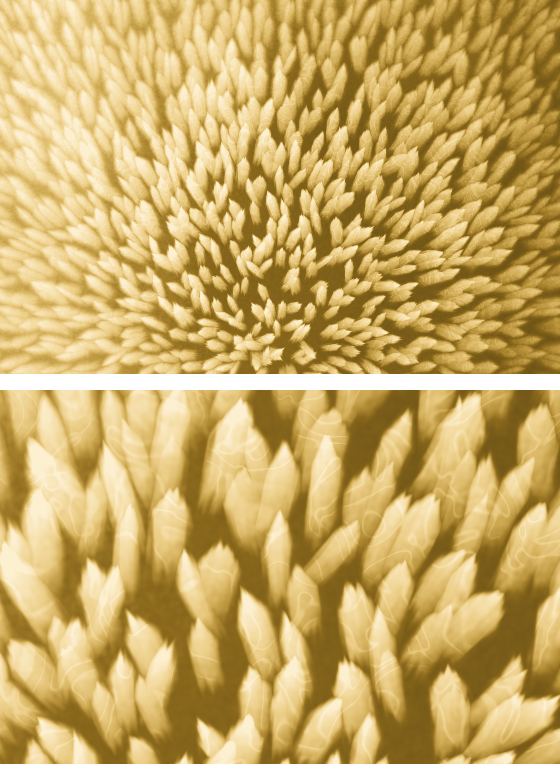
Top: the whole. Bottom: its middle third, enlarged.
This texture is drawn by a WebGL 2 fragment shader. Its source:

```glsl
#version 300 es
precision highp float;
// Golden deep-pile fleece: tapered tufts fan outward from a low centre.
// Each jittered cell holds one tuft, bright at its tip and dark at its root;
// the highest tuft wins, then broad light, soft focus and a colour ramp follow.

uniform vec2 u_resolution;
out vec4 fragColor;

// Lengths are in canvas heights.
const float CELL = 0.046;
const int REACH = 3;
const vec2 FAN_CENTRE = vec2(0.74, 0.12);
const vec2 FOCUS_CENTRE = vec2(0.84, 0.36);
const vec2 LIGHT_DIR = vec2(-0.85, 0.53);
const vec2 LENGTH_RANGE = vec2(0.065, 0.128);
const vec2 HALF_WIDTH_RANGE = vec2(0.0155, 0.0215);
const vec2 EDGE_SOFTNESS = vec2(0.006, 0.018);
const float FIBRE_SHADE = 0.20;
const float TIP_FRAY = 0.014;
const float HAIR_STRENGTH = 0.13;
const float GRAIN = 0.07;
const float MEAN_SHADE = 0.46;
const float MEAN_TONE = 0.41;

const vec3 RAMP[6] = vec3[6](
  vec3(0.54, 0.41, 0.11), vec3(0.70, 0.55, 0.21), vec3(0.83, 0.69, 0.36),
  vec3(0.92, 0.80, 0.52), vec3(0.96, 0.87, 0.66), vec3(0.99, 0.94, 0.82));

vec2 hash2(vec2 p) {
  vec3 q = fract(p.xyx * vec3(0.1031, 0.1030, 0.0973));
  q += dot(q, q.yzx + 33.33);
  return fract((q.xx + q.yz) * q.zy);
}

float gradDot(vec2 cell, vec2 offset) {
  return dot(hash2(cell) * 2.0 - 1.0, offset);
}

// Gradient noise, roughly -0.7 to 0.7
float noise(vec2 p) {
  vec2 i = floor(p), f = p - i;
  vec2 u = f * f * f * (f * (f * 6.0 - 15.0) + 10.0);
  vec2 e = vec2(1.0, 0.0);
  return mix(mix(gradDot(i, f), gradDot(i + e, f - e), u.x),
             mix(gradDot(i + e.yx, f - e.yx), gradDot(i + 1.0, f - 1.0), u.x), u.y);
}

// Shade of the tuft that belongs to one cell, 0 where it is absent
float tuft(vec2 p, vec2 cell, float blur) {
  vec2 seed = hash2(cell + 17.0), look = hash2(cell + 71.0);
  vec2 tip = (cell + hash2(cell + 5.0)) * CELL;
  vec2 fan = tip - FAN_CENTRE;
  float spread = smoothstep(0.05, 0.75, length(fan));

  // Growth direction, more unruly near the centre
  float angle = atan(fan.y + 0.06, fan.x * 0.8 + 0.03);
  angle += (seed.x - 0.5) * mix(1.3, 0.45, spread);
  vec2 dir = vec2(cos(angle), sin(angle));
  vec2 side = vec2(-dir.y, dir.x);

  float len = mix(LENGTH_RANGE.x, LENGTH_RANGE.y, spread) * mix(0.75, 1.0, seed.y);
  float width = mix(HALF_WIDTH_RANGE.x, HALF_WIDTH_RANGE.y, spread) * mix(0.7, 1.2, look.x);
  float back = -dot(p - tip, dir);
  float across = dot(p - tip, side) + (look.y - 0.5) * 4.0 * back * back;
  if (back < -0.03 || back > len || abs(across) > width * 2.0) return 0.0;

  // Fibres run along the tuft and fray its outline
  float sharp = 1.0 - 0.75 * blur;
  float fibre = noise(vec2(across * 190.0, back * 30.0) + seed * 90.0) * sharp;
  back += fibre * TIP_FRAY;
  float t = back / len;
  float w = width * (0.25 + 0.75 * smoothstep(-0.05, 0.32, t)) * (1.0 - 0.25 * t);
  float edge = abs(across) + fibre * 0.005;
  float soft = mix(EDGE_SOFTNESS.x, EDGE_SOFTNESS.y, blur);
  float mask = (1.0 - smoothstep(w - soft, w + soft * 0.6, edge))
             * smoothstep(-soft, soft, back) * (1.0 - smoothstep(0.7, 1.0, t));

  float x = clamp(across / w, -1.0, 1.0);
  float shade = (1.0 - 0.75 * max(t, 0.0)) * (1.0 - 0.28 * x * x);
  shade += 0.17 * x * dot(side, LIGHT_DIR) + FIBRE_SHADE * fibre;
  return shade * mask * mix(0.75, 1.08, seed.y);
}

void main() {
  vec2 p = gl_FragCoord.xy / u_resolution.y;
  float blur = smoothstep(0.25, 0.85, length((p - FOCUS_CENTRE) * vec2(0.95, 1.1)));

  // Pile: highest of the nearby tufts
  vec2 home = floor(p / CELL);
  float shade = 0.0;
  for (int j = -REACH; j <= REACH; j++)
    for (int i = -REACH; i <= REACH; i++)
      shade = max(shade, tuft(p, home + vec2(i, j), blur));

  // Broad light: pale at the left, deep at the right
  float light = mix(0.23, -0.17, smoothstep(0.0, 1.4, p.x));
  light += 0.14 * exp(-3.5 * dot(p - vec2(0.1, 0.85), p - vec2(0.1, 0.85)));
  light -= 0.15 * smoothstep(1.25, 1.5, p.x);
  light += 0.16 * noise(p * 4.0 + 7.0);
  float contrast = mix(1.12, 0.68, blur);
  float tone = MEAN_TONE + (shade - MEAN_SHADE) * contrast + light;

  // Stray hairs and fine grain
  vec2 warp = vec2(noise(p * 19.0), noise(p * 19.0 + 40.0));
  float ridge = 1.0 - abs(noise(p * vec2(42.0, 30.0) + warp * 3.0));
  tone += HAIR_STRENGTH * smoothstep(0.91, 1.0, ridge) * (1.0 - blur) * smoothstep(0.1, 0.5, shade);
  tone += GRAIN * (noise(p * 160.0) + noise(p * 75.0 + 9.0));

  // Colour ramp with deeper gaps below its first stop
  float k = clamp(tone, 0.0, 1.0) * 5.0;
  vec3 colour = RAMP[0];
  for (int i = 1; i < 6; i++) colour = mix(colour, RAMP[i], clamp(k - float(i - 1), 0.0, 1.0));
  colour *= 1.0 + 0.7 * clamp(tone, -0.3, 0.0);
  fragColor = vec4(colour, 1.0);
}
```
